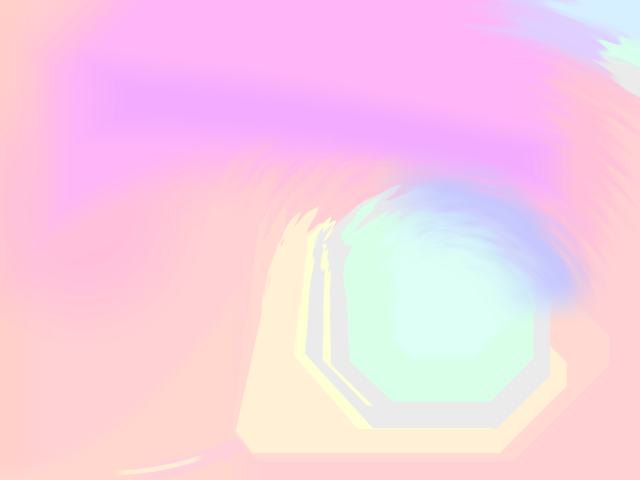
Write a WebGL 1 fragment shader that draws this background.

```glsl
precision highp float;
uniform vec2 u_resolution;

float hash(vec2 p) {
  vec3 q = fract(p.xyx * vec3(0.1031, 0.103, 0.0973));
  q += dot(q, q.yzx + 33.33);
  return fract((q.x + q.y) * q.z);
}

float noise(vec2 p) {
  vec2 i = floor(p), f = fract(p);
  f *= f * (3.0 - 2.0 * f);
  return mix(mix(hash(i), hash(i + vec2(1, 0)), f.x),
             mix(hash(i + vec2(0, 1)), hash(i + vec2(1, 1)), f.x), f.y);
}

// Softly stepped contour levels
float contour(float v, float levels) {
  float x = v * levels;
  return (floor(x) + smoothstep(0.35, 0.65, fract(x))) / levels;
}

// Box (left, bottom, right, top) with trimmed corners (BL, BR, TR, TL)
// and a leaning left side
float octagon(vec2 p, vec4 box, vec4 cut, float lean) {
  float l = box.x + lean * (p.y - box.y) - p.x;
  float b = box.y - p.y, r = p.x - box.z, t = p.y - box.w;
  vec4 corner = (vec4(l + b, r + b, r + t, l + t) + cut) * 0.707;
  return max(max(max(l, r), max(b, t)),
             max(max(corner.x, corner.y), max(corner.z, corner.w)));
}

float fill(float d) {
  float aa = 1.0 / u_resolution.y;
  return 1.0 - smoothstep(-aa, aa, d);
}

void main() {
  vec2 p = gl_FragCoord.xy / u_resolution * vec2(4.0 / 3.0, 1.0);

  // Feathered flow turning around the mint pool
  vec2 arm = p - vec2(0.885, 0.305);
  float radius = length(arm), angle = atan(arm.y, arm.x);
  vec2 outward = arm / max(radius, 0.001);
  vec2 lane = vec2(angle * 5.0 + 20.0, (radius + 0.06 * angle) * 75.0 + 30.0);
  float streak = noise(lane) + 0.5 * noise(lane * vec2(1.7, 2.3)) - 0.75;
  float feather = smoothstep(0.3, 0.5, p.y) * smoothstep(0.35, 0.6, p.x);
  vec2 q = p + (vec2(outward.y, -outward.x) + 0.4 * outward) * streak * 0.085 * feather;

  // Peach ground, with a warmer sweep on the lower left
  vec3 col = mix(vec3(1.0, 0.82, 0.83), vec3(1.0, 0.81, 0.79),
                 1.0 - smoothstep(0.0, 0.12, p.x));
  float sweep = 0.02 + 1.5 * p.x * p.x - p.y;
  col = mix(col, vec3(1.0, 0.845, 0.81),
            smoothstep(-0.03, 0.03, sweep) * (1.0 - smoothstep(0.44, 0.56, p.x)));
  float tail = p.y - 0.01 - 0.9 * (p.x - 0.23) * (p.x - 0.23);
  col = mix(col, vec3(1.0, 0.82, 0.86),
            fill(abs(tail) - 0.018) * smoothstep(0.25, 0.35, p.x) * (1.0 - smoothstep(0.45, 0.75, p.x)));
  col = mix(col, vec3(1.0, 0.93, 0.83),
            fill(abs(tail - 0.005) - 0.005) * (1.0 - smoothstep(0.4, 0.43, p.x)) * smoothstep(0.23, 0.27, p.x));

  // Pink lobes on the left and right
  float lobe = 1.0 - smoothstep(0.3, 1.1, length((p - vec2(0.17, 0.57)) / vec2(0.27, 0.3)));
  col = mix(col, vec3(1.0, 0.75, 0.86), contour(lobe, 7.0));
  float flank = 1.0 - smoothstep(0.2, 1.0, length((q - vec2(1.19, 0.67)) / vec2(0.15, 0.32)));
  col = mix(col, vec3(1.0, 0.75, 0.85), flank);

  // Magenta arch
  float bend = q.x - 0.6;
  float arch = 0.665 - (bend < 0.0 ? 0.6 : 0.4) * bend * bend - q.y;
  float halo = max(max(arch, 0.1 - p.x), max(q.x - 1.16, 0.62 * (p.y - p.x) - 0.48));
  col = mix(col, vec3(1.0, 0.76, 0.86), 1.0 - smoothstep(-0.04, 0.12, halo));
  col = mix(col, vec3(1.0, 0.71, 0.97), 1.0 - smoothstep(-0.07, 0.045, halo));

  // Violet core with nested contours
  float spine = abs(p.y - 0.8 + 0.11 * p.x * p.x);
  float core = max(spine * (1.0 + 0.5 * p.x), max(0.3 - p.x, p.x - 1.05) * 0.75);
  float violet = 1.0 - smoothstep(0.015, 0.13, core + 0.006 * noise(p * vec2(7.0, 25.0)));
  col = mix(col, vec3(0.95, 0.67, 1.0), contour(violet, 7.0));

  // Cool top right corner
  float corner = dot(q, vec2(0.39, 0.92));
  col = mix(col, vec3(0.88, 0.81, 1.0), smoothstep(1.23, 1.31, corner) * smoothstep(0.9, 1.12, q.x));
  col = mix(col, vec3(0.84, 0.94, 1.0), smoothstep(1.32, 1.37, corner) * smoothstep(1.12, 1.22, q.x));
  float rim = smoothstep(1.255, 1.28, q.x);
  col = mix(col, vec3(0.92), rim * fill(abs(corner - 1.28) - 0.028));
  col = mix(col, vec3(0.85, 1.0, 0.93), rim * smoothstep(1.3, 1.315, corner)
            * (1.0 - smoothstep(1.34, 1.37, corner)));

  // Cream skirt and its faint outer edge
  col = mix(col, vec3(1.0, 0.86, 0.82), 0.75 *
            fill(octagon(q, vec4(0.475, 0.04, 1.27, 0.55), vec4(0.06, 0.2, 0.25, 0.03), 0.13)));
  col = mix(col, vec3(1.0, 0.94, 0.84),
            fill(octagon(q, vec4(0.481, 0.056, 1.181, 0.545), vec4(0.045, 0.14, 0.3, 0.03), 0.22)));

  // Grey ring with yellow slivers
  vec3 yellow = vec3(1.0, 1.0, 0.84);
  col = mix(col, yellow,
            fill(octagon(q, vec4(0.591, 0.106, 1.14, 0.545), vec4(0.155, 0.12, 0.3, 0.03), 0.13)));
  col = mix(col, vec3(0.92),
            fill(octagon(q, vec4(0.622, 0.108, 1.146, 0.597), vec4(0.155, 0.11, 0.22, 0.1), 0.085)));
  float sliver = octagon(q, vec4(0.67, 0.155, 1.0, 0.51), vec4(0.095, 0.0, 0.0, 0.0), 0.02);
  float inset = octagon(q, vec4(0.69, 0.13, 1.2, 0.6), vec4(0.112, 0.0, 0.0, 0.0), -0.01);
  col = mix(col, yellow, fill(max(sliver, -inset)));

  // Mint pool and its paler heart
  col = mix(col, vec3(0.85, 1.0, 0.915),
            fill(octagon(q, vec4(0.732, 0.163, 1.111, 0.556), vec4(0.085, 0.09, 0.14, 0.03), -0.045)));
  float heart = octagon(q, vec4(0.825, 0.255, 1.09, 0.53), vec4(0.03, 0.1, 0.14, 0.03), -0.1);
  col = mix(col, vec3(0.865, 1.0, 0.96), 1.0 - smoothstep(-0.01, 0.01, heart));

  // Blue crest fading into the pool
  float reach = length(q - vec2(0.885, 0.305)) - 0.305;
  float crest = exp(-pow(reach / (reach > 0.0 ? 0.045 : 0.07), 2.0));
  float span = smoothstep(0.05, 0.4, angle) * (1.0 - smoothstep(1.35, 2.0, angle));
  float wash = smoothstep(-0.16, -0.05, reach) * (1.0 - smoothstep(-0.02, 0.03, reach));
  col = mix(col, vec3(0.83, 0.94, 1.0), wash * span * 0.8);
  col = mix(col, vec3(0.77, 0.77, 1.0), crest * span * 0.9);

  gl_FragColor = vec4(col, 1.0);
}
```
